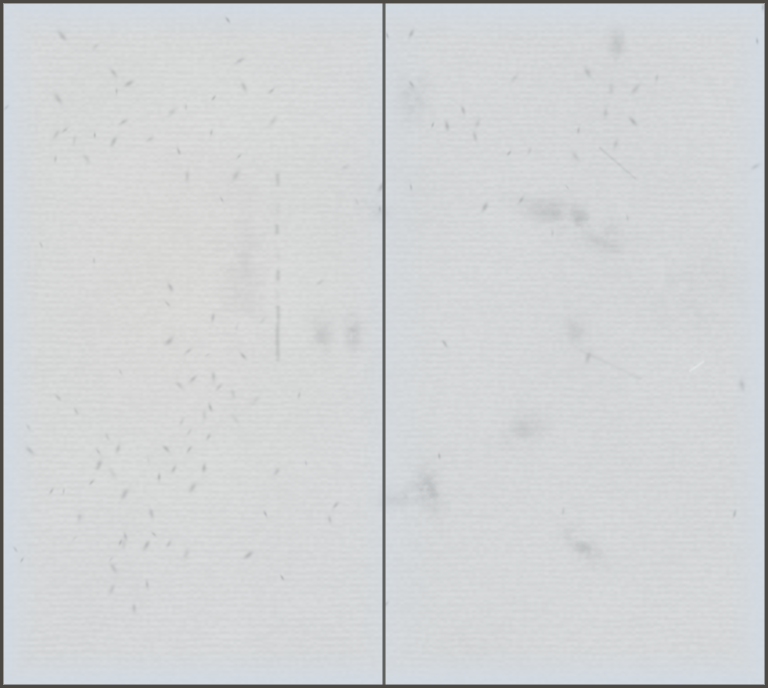
Reproduce this texture procedurally as a Shadertoy shader.

```glsl
// Two pale, ribbed paper panels in a thin dark frame, with a seam, smudges and specks.

const vec3 PAPER = vec3(0.832, 0.841, 0.846);
const vec3 EDGE_TINT = vec3(0.825, 0.852, 0.880);
const vec3 WARM_TINT = vec3(0.850, 0.852, 0.846);
const vec3 FRAME = vec3(0.30, 0.285, 0.27);
const vec3 SEAM = vec3(0.37, 0.375, 0.37);
const float FRAME_WIDTH = 0.0050;
const float SEAM_HALF_WIDTH = 0.0022;
const float EDGE_GLOW = 0.030;
const float RIDGE_COUNT = 102.0;
const float RIDGE_DEPTH = 0.009;
const float GRAIN_DEPTH = 0.022;
const float SPECK_CELL = 0.030;
const float SPECK_DARKNESS = 0.115;

float hash(vec2 p) {
    vec3 q = fract(vec3(p.xyx) * 0.1031);
    q += dot(q, q.yzx + 33.33);
    return fract((q.x + q.y) * q.z);
}

float noise(vec2 p) {
    vec2 i = floor(p), f = fract(p);
    f = f * f * (3.0 - 2.0 * f);
    return mix(mix(hash(i), hash(i + vec2(1, 0)), f.x),
               mix(hash(i + vec2(0, 1)), hash(i + 1.0), f.x), f.y);
}

float fbm(vec2 p) {
    float sum = 0.0, amp = 0.5;
    for (int i = 0; i < 4; i++) {
        sum += amp * noise(p);
        p = p * 2.03 + 17.3;
        amp *= 0.5;
    }
    return sum;
}

vec2 rotate(vec2 p, float angle) {
    float c = cos(angle), s = sin(angle);
    return vec2(c * p.x + s * p.y, c * p.y - s * p.x);
}

// Soft elliptical blot
float blot(vec2 p, vec2 center, vec2 radius, float angle) {
    vec2 q = rotate(p - center, angle) / radius;
    return exp(-dot(q, q));
}

// Soft line between two points
float scratch(vec2 p, vec2 a, vec2 b, float width) {
    vec2 d = b - a;
    float t = clamp(dot(p - a, d) / dot(d, d), 0.0, 1.0);
    float dist = length(p - a - d * t) / width;
    return exp(-dist * dist);
}

// Where the specks gather
float speckDensity(vec2 p) {
    float d = 0.60 * blot(p, vec2(0.25, 0.84), vec2(0.15, 0.08), -0.2);
    d += 0.75 * blot(p, vec2(0.21, 0.27), vec2(0.13, 0.09), 0.3);
    d += 0.45 * blot(p, vec2(0.32, 0.45), vec2(0.09, 0.12), 0.0);
    d += 0.22 * blot(p, vec2(0.78, 0.80), vec2(0.20, 0.08), 0.0);
    return d + 0.03;
}

float specks(vec2 p) {
    vec2 home = floor(p / SPECK_CELL);
    float sum = 0.0;
    for (int y = -1; y <= 1; y++)
    for (int x = -1; x <= 1; x++) {
        vec2 cell = home + vec2(x, y);
        vec2 center = (cell + vec2(hash(cell + 3.7), hash(cell + 41.2))) * SPECK_CELL;
        float present = step(hash(cell + 71.9), speckDensity(center));
        float size = mix(0.0025, 0.0055, hash(cell + 19.4));
        float angle = mix(0.5, 2.4, hash(cell + 87.1));
        sum += present * mix(0.35, 1.0, hash(cell + 53.6))
             * blot(p, center, size * vec2(1.5, 0.7), angle);
    }
    return min(sum, 1.0);
}

float smudges(vec2 p) {
    float s = 0.060 * blot(p, vec2(0.825, 0.685), vec2(0.065, 0.017), -0.28);
    s += 0.035 * blot(p, vec2(0.880, 0.645), vec2(0.025, 0.012), -0.4);
    s += 0.070 * blot(p, vec2(0.625, 0.288), vec2(0.016, 0.030), 0.2);
    s += 0.040 * blot(p, vec2(0.585, 0.280), vec2(0.030, 0.014), 0.3);
    s += 0.060 * blot(p, vec2(0.850, 0.204), vec2(0.034, 0.015), -0.75);
    s += 0.065 * blot(p, vec2(0.513, 0.517), vec2(0.011, 0.021), 0.0);
    s += 0.040 * blot(p, vec2(0.468, 0.512), vec2(0.014, 0.028), 0.0);
    s += 0.040 * blot(p, vec2(0.835, 0.522), vec2(0.015, 0.020), 0.0);
    s += 0.040 * blot(p, vec2(0.600, 0.860), vec2(0.020, 0.035), 0.0);
    s += 0.045 * blot(p, vec2(0.897, 0.935), vec2(0.011, 0.020), 0.0);
    s += 0.035 * blot(p, vec2(0.763, 0.375), vec2(0.030, 0.020), 0.4);
    s += 0.030 * blot(p, vec2(0.548, 0.692), vec2(0.018, 0.012), 0.0);
    s += 0.020 * blot(p, vec2(0.356, 0.600), vec2(0.032, 0.100), 0.0);
    s += 0.018 * blot(p, vec2(1.010, 0.570), vec2(0.060, 0.045), 0.0);
    return s * smoothstep(0.15, 0.65, fbm(p * 45.0)) * 1.5;
}

void mainImage(out vec4 fragColor, in vec2 fragCoord) {
    vec2 p = fragCoord / iResolution.y;
    vec2 size = vec2(iResolution.x / iResolution.y, 1.0);
    float aa = 0.7 / iResolution.y;
    vec2 toEdge = min(p, size - p);
    float border = min(toEdge.x, toEdge.y);
    float seamX = p.x - 0.5 * size.x;

    // Paper tone, warm on the left and cool along the panel edges
    vec3 color = mix(PAPER, WARM_TINT, blot(p, vec2(0.25, 0.60), vec2(0.25, 0.36), 0.0));
    color += 0.022 * (fbm(p * 7.0) - 0.47);
    float seamGlow = exp(-abs(seamX) / (seamX > 0.0 ? 0.026 : 0.014));
    float glow = max(1.0 - smoothstep(0.2, 2.0, border / EDGE_GLOW), 0.8 * seamGlow);
    color = mix(color, EDGE_TINT, glow);

    // Wavy ribs and fine grain
    float wave = 1.2 * noise(p * vec2(9.0, 14.0)) + 0.5 * noise(p * vec2(45.0, 60.0));
    float ridge = sin(6.28318 * (p.y * RIDGE_COUNT + wave * 0.5));
    color += RIDGE_DEPTH * ridge * mix(0.5, 1.1, noise(p * 30.0)) * (1.0 - 0.8 * glow);
    color += GRAIN_DEPTH * (noise(p * vec2(190.0, 260.0)) - 0.5) * (1.0 - 0.6 * glow);

    // Wear: smudges, specks, a broken streak and scratches
    float wear = smudges(p) + SPECK_DARKNESS * specks(p);
    vec2 bent = p + vec2(0.004 * (noise(p * vec2(1.0, 35.0)) - 0.5), 0.0);
    float broken = smoothstep(0.2, 0.65, noise(p * vec2(20.0, 75.0)));
    wear += 0.075 * broken * scratch(bent, vec2(0.404, 0.478), vec2(0.404, 0.745), 0.0035);
    wear += 0.040 * scratch(p, vec2(0.872, 0.785), vec2(0.923, 0.741), 0.0022);
    wear += 0.025 * scratch(bent, vec2(0.845, 0.490), vec2(0.930, 0.450), 0.003);
    color -= wear * vec3(1.0, 0.99, 0.97);
    color += 0.04 * scratch(p, vec2(1.003, 0.461), vec2(1.022, 0.474), 0.002);

    // Seam and frame
    color = mix(SEAM, color, smoothstep(-aa, aa, abs(seamX) - SEAM_HALF_WIDTH));
    color = mix(FRAME, color, smoothstep(-aa, aa, border - FRAME_WIDTH));
    fragColor = vec4(color, 1.0);
}
```
